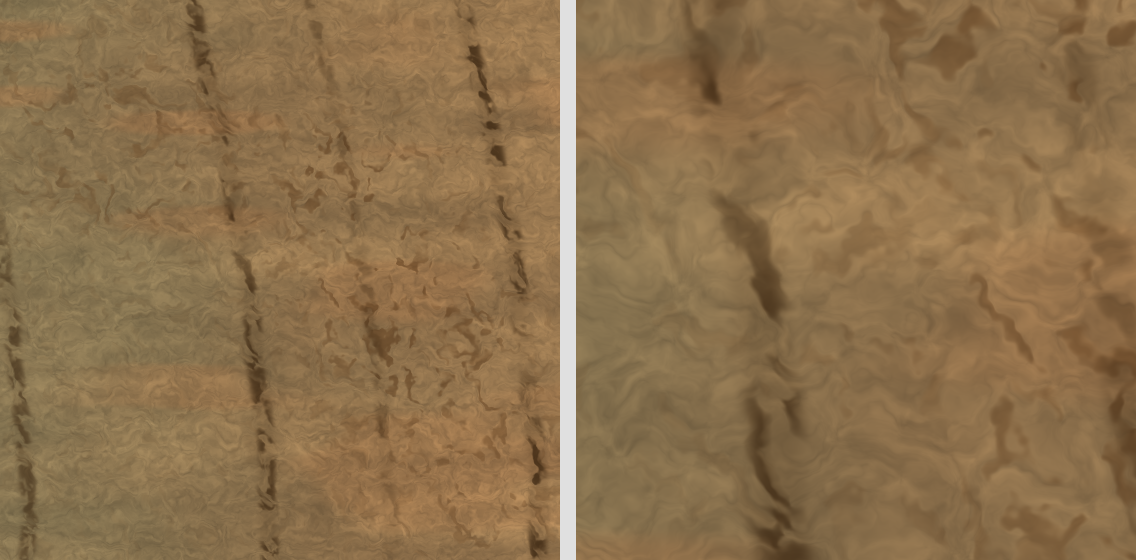
Left: the whole. Right: its middle third, enlarged.
A Shadertoy shader for this texture:

```glsl
// Weathered tan surface: matted fibres over faint horizontal colour bands,
// crossed by curved, broken dark seams that share one arc at uneven offsets.
// Layers: tint fields, stretched band noise, warped fibre noise, flecks, seams.

#define SEAM_COUNT 4
#define SEAM_WIDTH 0.017
#define SEAM_DARKNESS 0.78
#define BAND_CONTRAST 0.85
#define FIBRE_CONTRAST 0.17
#define FLECK_AMOUNT 0.55

const vec3 OLIVE = vec3(0.510, 0.455, 0.320);
const vec3 TAN = vec3(0.625, 0.515, 0.350);
const vec3 RUST = vec3(0.650, 0.470, 0.300);
const vec3 UMBER = vec3(0.490, 0.385, 0.260);
const vec3 FLECK = vec3(0.360, 0.230, 0.110);
const vec3 SEAM = vec3(0.220, 0.140, 0.060);

// Horizontal position at the lower edge, and strength, of each seam
const float SEAM_X[4] = float[4](0.052, 0.482, 0.697, 0.965);
const float SEAM_STRENGTH[4] = float[4](0.72, 0.92, 0.42, 1.0);

float hash(vec2 p) {
    vec3 q = fract(vec3(p.xyx) * 0.1031);
    q += dot(q, q.yzx + 33.33);
    return fract((q.x + q.y) * q.z);
}

float noise(vec2 p) {
    vec2 i = floor(p), f = fract(p);
    f = f * f * (3.0 - 2.0 * f);
    return mix(mix(hash(i), hash(i + vec2(1, 0)), f.x),
               mix(hash(i + vec2(0, 1)), hash(i + vec2(1, 1)), f.x), f.y);
}

float fbm(vec2 p) {
    float sum = 0.0, amp = 0.5;
    for (int i = 0; i < 4; i++) {
        sum += amp * noise(p);
        p = mat2(1.6, 1.2, -1.2, 1.6) * p + 17.3;
        amp *= 0.5;
    }
    return sum / 0.9375;
}

// Soft elliptical patch, 1 at its centre
float patchAt(vec2 p, vec2 centre, vec2 size) {
    vec2 d = (p - centre) / size;
    return exp(-dot(d, d));
}

// Broad tints, then long bands with one crisp and one soft side
vec3 groundColour(vec2 p) {
    float drift = fbm(p * 4.0 + 3.0) - 0.5;
    float warmth = smoothstep(0.0, 0.85, p.x + 0.5 * drift);
    vec3 colour = mix(mix(OLIVE, TAN, 0.35), mix(TAN, RUST, 0.4), warmth);
    float shade = patchAt(p, vec2(0.45, 0.80), vec2(0.42, 0.17))
                + 0.5 * patchAt(p, vec2(0.82, 0.32), vec2(0.2, 0.15));
    colour = mix(colour, UMBER, 0.55 * shade);

    float y = p.y + 0.012 * (noise(p * vec2(5.0, 3.0)) - 0.5) - 0.015 * p.x;
    float wide = noise(vec2(p.x * 2.2 + 7.0, y * 13.0));
    float thin = noise(vec2(p.x * 3.5 + 31.0, y * 42.0));
    float hue = noise(vec2(p.x * 2.8 + 53.0, y * 18.0));
    vec3 cool = mix(OLIVE * 0.95, UMBER, warmth);
    colour = mix(colour, cool, BAND_CONTRAST * 0.65 * smoothstep(0.52, 0.80, wide));
    colour = mix(colour, RUST, BAND_CONTRAST * 0.55 * smoothstep(0.60, 0.82, hue));
    return colour * (1.0 + 0.09 * BAND_CONTRAST * (thin - 0.5));
}

// Broken dark slashes gathered along one arc
float seamMask(vec2 p, vec2 warp, int i) {
    float centre = SEAM_X[i] - 0.027 * p.y - 0.114 * p.y * p.y;
    centre += 0.010 * (noise(vec2(p.y * 14.0, float(i) * 9.0)) - 0.5);
    float width = SEAM_WIDTH * mix(0.65, 1.0, SEAM_STRENGTH[i]);
    float d = (p.x - centre) / width;
    float core = exp(-d * d * d * d);
    vec2 slant = vec2((p.x + 0.55 * p.y) * 72.0, p.y * 46.0) + 1.6 * warp;
    float slash = smoothstep(0.42, 0.76, 0.75 * noise(slant) + 0.25 * noise(slant * 2.3));
    float wear = mix(0.45, 1.0, smoothstep(0.2, 0.65, noise(vec2(p.y * 11.0, float(i) * 5.0 + 2.0))));
    return SEAM_STRENGTH[i] * wear * core * (0.20 + 0.80 * slash);
}

void mainImage(out vec4 fragColor, in vec2 fragCoord) {
    vec2 p = fragCoord / iResolution.xy;
    vec2 warp = vec2(fbm(p * 24.0), fbm(p * 24.0 + 40.0)) * 2.0 - 1.0;
    vec3 colour = groundColour(p);

    // Matted fibres: warped ridges plus soft mottling
    float ridge = abs(2.0 * noise(p * vec2(48.0, 85.0) + 4.0 * warp) - 1.0);
    float grain = fbm(p * vec2(75.0, 120.0) + 3.0 * warp + 11.0);
    float mottle = fbm(p * 15.0 + 60.0);
    colour *= 1.0 + FIBRE_CONTRAST * ((ridge - 0.5) * 0.55 + (grain - 0.5) * 1.5
                                    + (mottle - 0.5) * 0.8);

    // Small brown flecks, denser in a few worn areas
    float worn = 0.15 + patchAt(p, vec2(0.72, 0.44), vec2(0.18, 0.20))
               + 0.8 * patchAt(p, vec2(0.60, 0.70), vec2(0.12, 0.10))
               + 0.6 * patchAt(p, vec2(0.20, 0.74), vec2(0.24, 0.17))
               + 0.5 * patchAt(p, vec2(0.88, 0.15), vec2(0.14, 0.22));
    float speck = noise(vec2(p.x + 0.35 * p.y, p.y) * vec2(62.0, 54.0) + 2.5 * warp + 90.0);
    colour = mix(colour, FLECK, FLECK_AMOUNT * min(worn, 1.0) * smoothstep(0.62, 0.92, speck));

    float seam = 0.0;
    for (int i = 0; i < SEAM_COUNT; i++) seam = max(seam, seamMask(p, warp, i));
    colour = mix(colour, SEAM, SEAM_DARKNESS * seam);
    fragColor = vec4(colour, 1.0);
}
```
